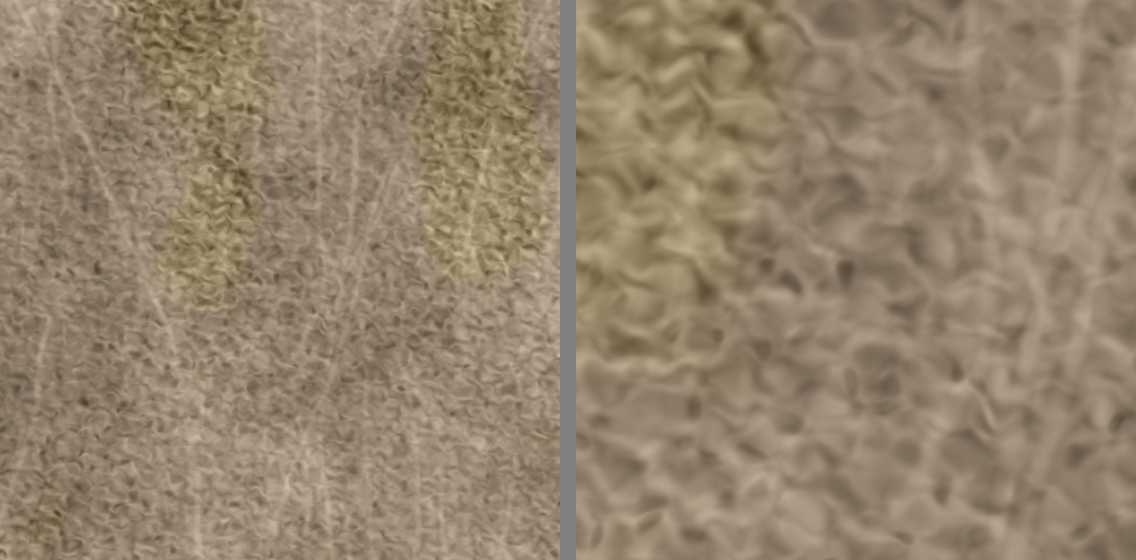
Left: the whole. Right: its middle third, enlarged.
This texture is drawn by a WebGL 2 fragment shader. Its source:

```glsl
#version 300 es
precision highp float;
// Dry grassland seen from above: pale soil, olive meadows, scrub and worn trails.
// Value noise sets soil and grain, jittered cells scatter the scrub, and a loop
// of bent near-vertical lines, half of them meeting at a hub, draws the trails.

#define SOIL vec3(0.597, 0.531, 0.455)
#define MEADOW_TINT vec3(-0.022, -0.018, -0.068)
#define TRAIL_HUB vec2(0.62, 0.48)
#define TRAIL_COUNT 14
#define TRAIL_WIDTH 0.0055
#define TRAIL_LIGHT 0.075
#define TUFT_DARK 0.105
#define CLUMP_DARK 0.065
#define SHRUB_DARK 0.21
#define GRAIN 0.062
#define RELIEF 0.085
#define BROAD 0.12

uniform vec2 u_resolution;
out vec4 fragColor;

// Integer hash: two values in 0..1 for a cell.
vec2 hash2(vec2 cell) {
    uvec2 v = uvec2(ivec2(cell) + 4096);
    v = v * 1664525u + 1013904223u;
    v.x += v.y * 1664525u;
    v.y += v.x * 1664525u;
    v ^= v >> 16u;
    v.x += v.y * 1664525u;
    v.y += v.x * 1664525u;
    v ^= v >> 16u;
    return vec2(v >> 8u) / 16777216.0;
}

// Smooth value noise in -1..1.
float noise(vec2 p) {
    vec2 cell = floor(p), f = fract(p);
    vec2 w = f * f * (3.0 - 2.0 * f);
    float low = mix(hash2(cell).x, hash2(cell + vec2(1, 0)).x, w.x);
    float high = mix(hash2(cell + vec2(0, 1)).x, hash2(cell + vec2(1, 1)).x, w.x);
    return 2.0 * mix(low, high, w.y) - 1.0;
}

float fbm(vec2 p) {
    float sum = 0.0, weight = 0.5;
    for (int i = 0; i < 4; i++) {
        sum += weight * noise(p);
        p = mat2(1.6, 1.2, -1.2, 1.6) * p + 17.3;
        weight *= 0.5;
    }
    return sum;
}

// Soft blobs of varied size and strength, one in a share of the cells.
float scatter(vec2 p, float density, float radius) {
    vec2 home = floor(p);
    float cover = 0.0;
    for (int y = -1; y <= 1; y++)
    for (int x = -1; x <= 1; x++) {
        vec2 cell = home + vec2(x, y);
        vec2 pick = hash2(cell + 311.0);
        vec2 offset = p - cell - 0.15 - 0.7 * hash2(cell);
        offset.y *= mix(0.9, 1.4, pick.y);
        float size = radius * mix(0.6, 1.3, pick.y);
        float blob = 1.0 - smoothstep(0.35 * size, 1.25 * size, length(offset));
        float present = smoothstep(pick.x - 0.06, pick.x + 0.06, density);
        cover = max(cover, blob * present * mix(1.0, 0.5, pick.y));
    }
    return cover;
}

// Worn lines: x is the narrow core, y the bare verge around it.
vec2 trails(vec2 p) {
    vec2 wear = vec2(0.0);
    for (int i = 0; i < TRAIL_COUNT; i++) {
        float id = float(i);
        vec2 pick = hash2(vec2(id, 71.0)), bend = hash2(vec2(id, 93.0)) - 0.5;
        bool meets = i % 2 == 0;
        float rise = p.y - TRAIL_HUB.y;
        float slope = meets ? 1.3 * (id / float(TRAIL_COUNT - 1) - 0.5) : 0.7 * (pick.y - 0.5);
        float start = meets ? TRAIL_HUB.x + 0.06 * bend.y : (id + pick.x) / float(TRAIL_COUNT);
        float line = start + slope * rise + 0.7 * bend.x * rise * rise;
        line += 0.018 * noise(vec2(p.y * 5.0, id * 7.0)) + 0.005 * noise(vec2(p.y * 19.0, id * 5.0));
        float gap = abs(p.x - line) * inversesqrt(1.0 + slope * slope);
        float fade = smoothstep(-0.6, 0.35, noise(vec2(p.y * 3.5, id * 3.0 + 40.0)));
        fade *= mix(0.45, 1.0, pick.x);
        float core = 1.0 - smoothstep(0.25 * TRAIL_WIDTH, 1.6 * TRAIL_WIDTH, gap);
        wear = max(wear, fade * vec2(core, exp(-gap / (4.0 * TRAIL_WIDTH))));
    }
    return wear;
}

void main() {
    vec2 p = gl_FragCoord.xy / u_resolution.y;
    vec2 ragged = p + 0.005 * vec2(noise(p * 65.0), noise(p * 65.0 + 50.0));

    // Large regions: soil shade, meadows and scrub cover.
    float broad = fbm(p * 6.0 + 3.0);
    float bands = cos(6.2832 * (p.x - 0.35) / 0.52) * smoothstep(0.3, 0.65, p.y);
    float meadow = smoothstep(0.1, 0.85, bands + 1.5 * fbm(p * 4.0 + 30.0));
    vec2 wear = trails(p);
    float bare = 1.0 - 0.85 * wear.y;
    float cover = (0.42 + 0.9 * fbm(p * 5.0 + 60.0) + 0.2 * meadow) * bare;

    // Fine grain with a slanting light.
    vec2 g = ragged * vec2(0.85, 1.1);
    float grain = noise(g * 75.0) + 0.7 * noise(g * 150.0 + 9.0) + 0.3 * noise(g * 230.0);
    float relief = noise(g * 95.0 + 20.0) - noise(g * 95.0 + vec2(20.45, 20.4));
    float rough = mix(0.85, 1.2, meadow) * mix(0.55, 1.0, bare);

    // Scrub in three sizes, then trails over it.
    float tone = BROAD * broad + rough * (GRAIN * grain + RELIEF * relief);
    tone -= TUFT_DARK * scatter(ragged * 44.0, cover, 0.42);
    tone -= CLUMP_DARK * scatter(ragged * 17.0 + 5.0, cover, 0.42);
    tone -= SHRUB_DARK * scatter(ragged * 9.0 + 80.0, 0.13 * bare, 0.12);
    tone += TRAIL_LIGHT * wear.x + 0.022 * wear.y;

    vec3 color = SOIL + tone * vec3(1.02, 1.0, 0.94) + MEADOW_TINT * meadow;
    fragColor = vec4(clamp(color, 0.0, 1.0), 1.0);
}
```
